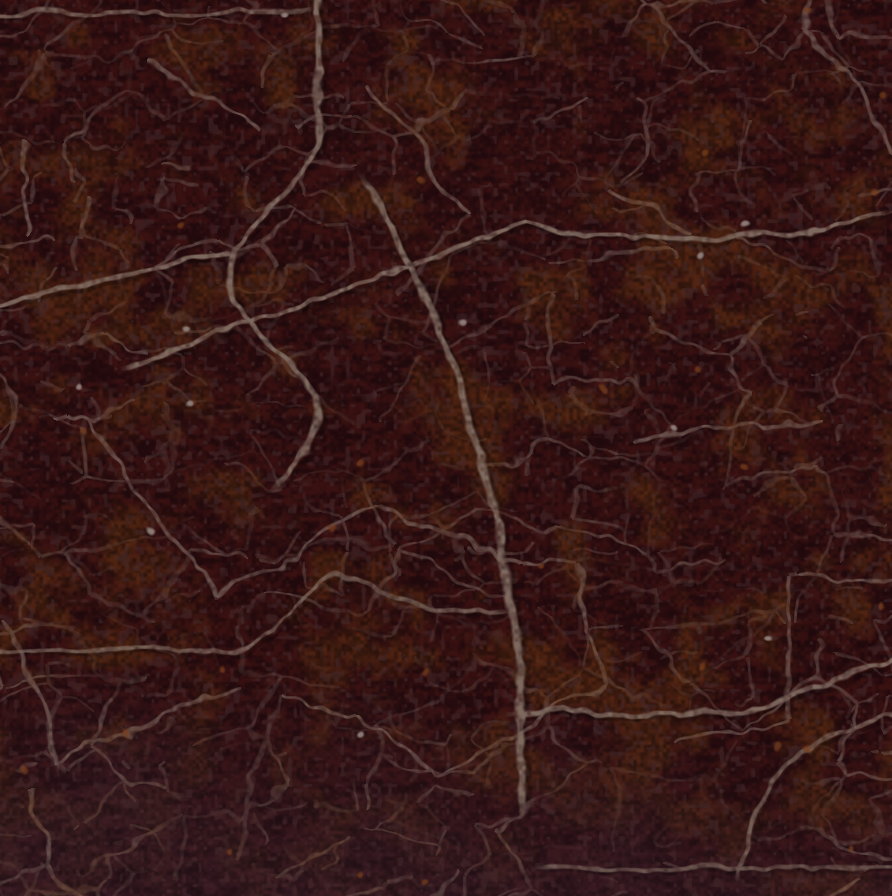
Write a WebGL 1 fragment shader that draws this texture.

```glsl
precision highp float;
// Old dark red varnish crossed by pale craquelure: grainy, blotched ground,
// three broken Voronoi networks of fine cracks, and a few long curved cracks
// written as distances to simple functions.
uniform vec2 u_resolution;

float hash(vec2 p) {
  vec3 q = fract(vec3(p.xyx) * 0.1031);
  q += dot(q, q.yzx + 33.33);
  return fract((q.x + q.y) * q.z);
}

vec2 hash2(vec2 p) {
  return vec2(hash(p + 7.3), hash(p + 61.7));
}

float noise(vec2 p) {
  vec2 i = floor(p), f = fract(p);
  f = f * f * (3.0 - 2.0 * f);
  return mix(mix(hash(i), hash(i + vec2(1.0, 0.0)), f.x),
             mix(hash(i + vec2(0.0, 1.0)), hash(i + 1.0), f.x), f.y);
}

float fbm(vec2 p) {
  float sum = 0.0, amp = 0.53;
  for (int i = 0; i < 4; i++) {
    sum += amp * noise(p);
    p = p * 2.03 + 17.1;
    amp *= 0.5;
  }
  return sum;
}

float line(float d, float width) {
  return 1.0 - smoothstep(width * 0.25, width, abs(d));
}

// Line that fades out beyond the ends a and b
float stroke(float d, float along, float a, float b, float width) {
  return line(d, width) * smoothstep(a - 0.02, a + 0.01, along)
       * (1.0 - smoothstep(b - 0.01, b + 0.02, along));
}

// Voronoi cell borders; each border is kept or dropped by its own hash
float network(vec2 p, float scale, float width, float kept) {
  p *= scale * vec2(0.88, 1.12);
  vec2 cell = floor(p), f = fract(p), nearest = vec2(0.0), nearCell = vec2(0.0);
  float best = 8.0;
  for (int y = -1; y <= 1; y++) {
    for (int x = -1; x <= 1; x++) {
      vec2 g = vec2(float(x), float(y));
      vec2 r = g + 0.1 + 0.8 * hash2(cell + g) - f;
      if (dot(r, r) < best) { best = dot(r, r); nearest = r; nearCell = g; }
    }
  }
  float border = 8.0, id = 0.0;
  for (int y = -2; y <= 2; y++) {
    for (int x = -2; x <= 2; x++) {
      vec2 g = vec2(float(x), float(y));
      vec2 r = g + 0.1 + 0.8 * hash2(cell + g) - f;
      vec2 gap = r - nearest;
      if (dot(gap, gap) > 0.0001) {
        float d = dot(0.5 * (r + nearest), normalize(gap));
        if (d < border) { border = d; id = hash(2.0 * cell + g + nearCell + 3.7); }
      }
    }
  }
  float strength = smoothstep(1.0 - kept, 1.25 - kept, id);
  return line(border / scale, width) * strength;
}

float longCracks(vec2 p) {
  float spine = 0.583 - 0.178 * pow(max(p.y - 0.1, 0.0) / 0.7, 2.3);
  float c = stroke((p.x - spine) * 0.9, p.y, 0.1, 0.79, 0.0058);
  float bend = 0.305 + 0.05 * cos((min(p.y, 0.85) - 0.85) * 20.0);
  c = max(c, stroke((p.x - bend) * 0.8, p.y, 0.47, 1.1, 0.0045));
  float rise = min(0.595 + 0.356 * (p.x - 0.15), 0.732 + 0.6 * pow(abs(p.x - 0.76), 2.0));
  c = max(c, stroke(p.y - rise, p.x, 0.15, 0.98, 0.0042));
  c = max(c, stroke(p.y - 0.66 - 0.23 * p.x, p.x, -0.1, 0.26, 0.0045));
  float sweep = 0.205 + 1.4 * pow(max(p.x - 0.78, 0.0), 2.0);
  c = max(c, stroke(p.y - sweep, p.x, 0.58, 1.1, 0.0045));
  float arch = 0.275 + 0.08 * smoothstep(0.26, 0.38, p.x) - 0.04 * smoothstep(0.38, 0.5, p.x);
  c = max(c, 0.8 * stroke(p.y - arch, p.x, -0.1, 0.56, 0.004));
  c = max(c, 0.8 * stroke(length(p - vec2(1.02, 0.0)) - 0.2, p.y, 0.03, 0.3, 0.004));
  c = max(c, 0.8 * stroke(p.y - 0.985, p.x, -0.1, 0.34, 0.004));
  return max(c, 0.7 * stroke(p.y - 0.032, p.x, 0.61, 1.1, 0.004));
}

void main() {
  vec2 p = gl_FragCoord.xy / u_resolution.y;
  float grain = noise(p * 240.0), streak = noise(p * vec2(55.0, 150.0) + 9.0);

  // Red ground, brown blotches, mauve bloom along the lower left
  float tone = 0.5 * grain + 0.5 * streak;
  vec3 color = mix(vec3(0.125, 0.035, 0.048), vec3(0.225, 0.065, 0.066), smoothstep(0.15, 0.85, tone));
  float blotch = smoothstep(0.46, 0.76, fbm(p * 22.0) + 0.25 * (fbm(p * 4.0 + 5.0) - 0.5));
  color = mix(color, vec3(0.29, 0.135, 0.06) * (0.65 + 0.6 * grain), 0.8 * blotch);
  float bloom = 1.0 - smoothstep(0.06, 0.34, p.y + 0.13 * p.x + 0.16 * (fbm(p * 7.0) - 0.5));
  color = mix(color, vec3(0.185, 0.095, 0.128) * (0.65 + 0.7 * tone), 0.75 * bloom);
  float dust = smoothstep(0.6, 0.9, noise(p * 170.0 + 31.0));
  color = mix(color, vec3(0.27, 0.16, 0.17), 0.55 * dust);

  // Cracks wander at two scales and are beaded by the grain
  vec2 wander = vec2(noise(p * 19.0), noise(p * 19.0 + 40.0)) - 0.5;
  vec2 jag = vec2(noise(p * 75.0 + 3.0), noise(p * 75.0 + 80.0)) - 0.5;
  vec2 q = p + 0.022 * wander + 0.008 * jag;
  float patches = smoothstep(0.25, 0.6, fbm(p * 8.0 + 23.0));
  float bead = 0.55 + 0.75 * noise(p * 210.0 + 12.0);
  float main_ = longCracks(p + 0.011 * wander + 0.005 * jag);
  float fine = 0.75 * network(q, 5.0, 0.0036, 0.55);
  fine = max(fine, 0.6 * network(q + 3.1, 11.0, 0.0033, 0.65) * (0.35 + 0.65 * patches));
  fine = max(fine, 0.42 * network(q + 8.7, 23.0, 0.003, 0.55) * patches);
  color *= 1.0 - 0.25 * longCracks(p + 0.011 * wander + 0.005 * jag - vec2(0.006, -0.004));
  vec3 fineColor = mix(vec3(0.43, 0.34, 0.32), vec3(0.43, 0.28, 0.18), 0.6 * blotch);
  color = mix(color, fineColor, clamp(fine * bead, 0.0, 1.0));
  color = mix(color, vec3(0.49, 0.41, 0.37), clamp(0.88 * main_ * bead, 0.0, 1.0));

  // Sparse pale chips and rusty specks
  vec2 cell = floor(p * 26.0);
  vec2 center = (cell + 0.25 + 0.5 * hash2(cell)) / 26.0;
  float pick = hash(cell + 91.0);
  float speck = 1.0 - smoothstep(0.0015, 0.0055, length(p - center + 0.006 * jag));
  color = mix(color, vec3(0.58, 0.52, 0.5), 0.9 * speck * step(0.985, pick));
  color = mix(color, vec3(0.48, 0.25, 0.11), 0.7 * speck * step(pick, 0.035));

  gl_FragColor = vec4(color, 1.0);
}
```
